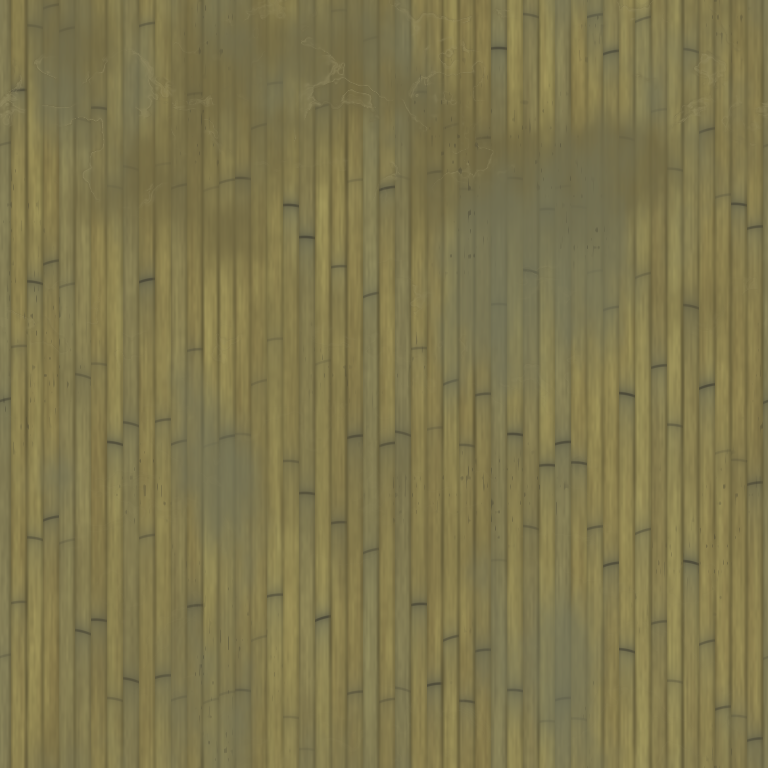
A WebGL 2 fragment shader for this texture:

```glsl
#version 300 es
precision highp float;
// Weathered bamboo wall: narrow upright canes with staggered dark nodes and stains.

uniform vec2 u_resolution;
out vec4 outColor;

const float CANES = 48.0;         // canes across
const float CANE_SHIFT = 0.34;    // offset of the first seam, in cane widths
const float NODES = 3.0;          // nodes down each cane
const float SEAM_WIDTH = 0.17;    // in cane widths
const float NODE_WIDTH = 0.0045;  // half thickness, in node spacings
const float NODE_TILT = 0.020;
const float NODE_BOW = 0.010;
const float GRAIN = 0.085;
const float WISP_STRENGTH = 0.42;
const vec2 DAMP_CENTER = vec2(0.74, 0.70);
const vec2 DAMP_SIZE = vec2(0.15, 0.22);
const vec3 STRAW = vec3(0.605, 0.565, 0.345);
const vec3 TAN = vec3(0.500, 0.448, 0.275);
const vec3 GREY_GREEN = vec3(0.460, 0.460, 0.355);
const vec3 SEAM = vec3(0.355, 0.325, 0.200);
const vec3 NODE_DARK = vec3(0.245, 0.235, 0.185);
const vec3 GRIME = vec3(0.425, 0.390, 0.250);
const vec3 WISP = vec3(0.630, 0.595, 0.430);

float hash(vec2 p) {
  return fract(sin(dot(p, vec2(12.9898, 78.233))) * 43758.5453);
}

// Value noise that wraps after "period" cells.
float noise(vec2 uv, vec2 period) {
  vec2 p = uv * period;
  vec2 i = floor(p), f = fract(p);
  f = f * f * (3.0 - 2.0 * f);
  vec2 a = mod(i, period), b = mod(i + 1.0, period);
  vec2 seed = period * 0.37;
  return mix(mix(hash(a + seed), hash(vec2(b.x, a.y) + seed), f.x),
             mix(hash(vec2(a.x, b.y) + seed), hash(b + seed), f.x), f.y);
}

float fbm(vec2 uv, vec2 period) {
  float sum = 0.0, gain = 0.5;
  for (int i = 0; i < 5; i++) {
    sum += gain * noise(uv, period);
    period *= 2.0;
    gain *= 0.5;
  }
  return sum / 0.97;
}

// Cane body: own tint, long streaks, fine fibres and rounded shading.
vec3 caneColor(vec2 uv, float id, float across) {
  vec2 shifted = uv + vec2(0.0, hash(vec2(id, 4.0)));
  float streak = 0.6 * noise(shifted, vec2(144.0, 7.0)) + 0.4 * noise(shifted, vec2(240.0, 24.0));
  float tint = 0.50 * hash(vec2(id, 1.0)) + 0.75 * streak - 0.10;
  vec3 color = mix(TAN, STRAW, clamp(tint, 0.0, 1.0));
  color = mix(color, GREY_GREEN, 0.45 * smoothstep(0.60, 1.0, hash(vec2(id, 2.0))));
  float fibre = noise(uv, vec2(400.0, 20.0)) + 0.7 * noise(uv, vec2(320.0, 90.0)) - 0.85;
  color *= 1.0 + GRAIN * fibre;
  float side = 2.0 * across - 1.0;
  float slant = 0.05 * (hash(vec2(id, 3.0)) - 0.5);
  return color * (1.02 - 0.07 * side * side + slant * side);
}

// Thin dark joint, with a grey bloom fading mostly downwards.
vec3 addNode(vec3 color, vec2 uv, float id, float across) {
  float side = across - 0.5;
  float tilt = NODE_TILT * (hash(vec2(id, 7.0)) * 2.0 - 0.8);
  float y = uv.y * NODES + hash(vec2(id, 9.0)) - tilt * side + NODE_BOW * side * side;
  float nodeId = mod(floor(y + 0.5), NODES);
  float d = fract(y + 0.5) - 0.5;
  float strength = mix(0.20, 1.0, hash(vec2(id, nodeId + 20.0)));
  float reach = d < 0.0 ? 0.13 : 0.05;
  color = mix(color, GREY_GREEN * 0.95, 0.75 * strength * exp(-abs(d) / reach));
  color = mix(color, NODE_DARK, 0.34 * strength * exp(-abs(d) / 0.016));
  float pixel = NODES / u_resolution.y;
  float line = 1.0 - smoothstep(NODE_WIDTH - 0.7 * pixel, NODE_WIDTH + 0.9 * pixel, abs(d));
  return mix(color, NODE_DARK, 0.62 * strength * line);
}

// Soft seam whose depth changes from cane to cane and along its length.
vec3 addSeam(vec3 color, float y, float column, float across) {
  float seamId = mod(floor(column + 0.5), CANES);
  float wear = noise(vec2(seamId / CANES, y), vec2(CANES, 18.0));
  float depth = mix(0.20, 0.75, hash(vec2(seamId, 13.0))) * mix(0.55, 1.25, wear);
  float edge = min(across, 1.0 - across);
  float pixel = CANES / u_resolution.x;
  float seam = 1.0 - smoothstep(0.0, SEAM_WIDTH + 0.5 * pixel, edge);
  return mix(color, SEAM, depth * seam);
}

// Cloudy grime, damp patches, pale curled flakes and short dark scratches.
vec3 weather(vec3 color, vec2 uv) {
  float upper = smoothstep(0.45, 0.75, uv.y) * (1.0 - 0.5 * smoothstep(0.94, 1.0, uv.y));
  float cloud = fbm(uv + 0.21, vec2(5.0));
  color = mix(color, GRIME, 0.75 * smoothstep(0.44, 0.72, cloud) * (0.35 + 0.65 * upper));
  vec2 fromDamp = (uv - DAMP_CENTER) / DAMP_SIZE;
  float damp = smoothstep(0.46, 0.78, fbm(uv + 0.37, vec2(9.0, 4.0)) + 0.17 * exp(-dot(fromDamp, fromDamp)));
  color = mix(color, GREY_GREEN * 0.96, 0.65 * damp);

  vec2 bend = vec2(fbm(uv, vec2(12.0)), fbm(uv + 0.5, vec2(12.0))) - 0.5;
  vec2 curled = uv + 0.22 * bend;
  float curl = fbm(curled, vec2(14.0, 19.0)) - 0.5;
  float patches = smoothstep(0.44, 0.62, fbm(uv + 0.63, vec2(6.0))) * (0.15 + 0.85 * upper);
  float broken = smoothstep(0.35, 0.70, noise(curled, vec2(31.0)));
  float flake = exp(-abs(curl) * 42.0) * broken;
  float shade = exp(-abs(curl + 0.035) * 34.0) * broken;
  color = mix(color, WISP, WISP_STRENGTH * flake * patches);
  color = mix(color, GRIME * 0.92, 0.75 * WISP_STRENGTH * shade * patches);

  float scratch = smoothstep(0.82, 0.97, noise(uv, vec2(400.0, 90.0)));
  float worn = smoothstep(0.56, 0.74, fbm(uv + 0.81, vec2(12.0, 6.0)));
  return mix(color, NODE_DARK, 0.35 * scratch * worn);
}

void main() {
  vec2 uv = gl_FragCoord.xy / u_resolution;
  float column = uv.x * CANES + CANE_SHIFT;
  float id = mod(floor(column), CANES), across = fract(column);

  vec3 color = caneColor(uv, id, across);
  color = addNode(color, uv, id, across);
  color = addSeam(color, uv.y, column, across);
  outColor = vec4(weather(color, uv), 1.0);
}
```
